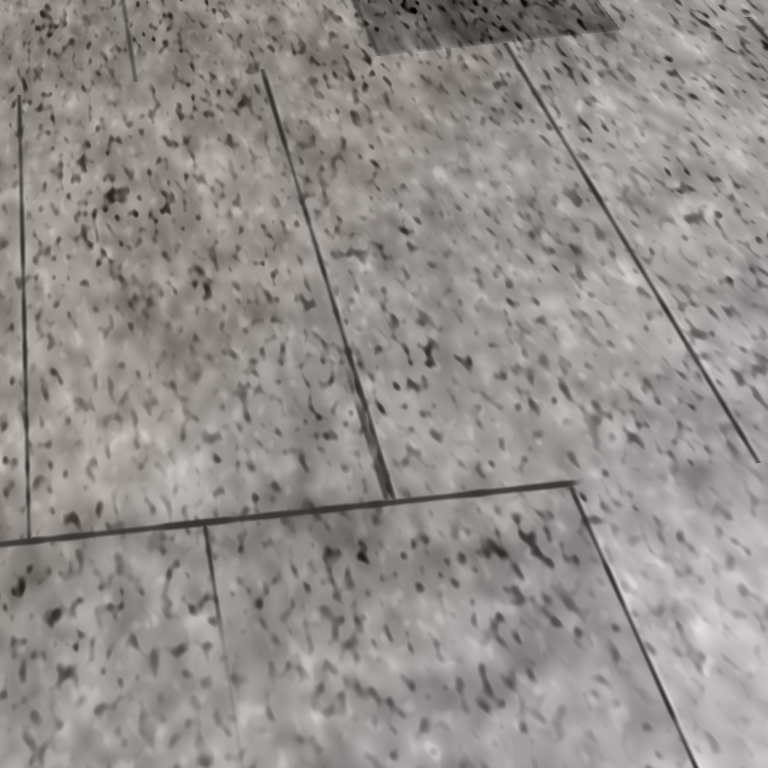
Give the GLSL for this texture, as a Shadertoy shader.

```glsl
float hash(vec2 p) {
    vec3 q = fract(p.xyx * vec3(0.1031, 0.1030, 0.0973));
    q += dot(q, q.yzx + 33.33);
    return fract((q.x + q.y) * q.z);
}

float noise(vec2 p) {
    vec2 i = floor(p), f = fract(p);
    f = f * f * (3.0 - 2.0 * f);
    return mix(mix(hash(i), hash(i + vec2(1, 0)), f.x),
               mix(hash(i + vec2(0, 1)), hash(i + vec2(1, 1)), f.x), f.y);
}

// Two turned noise layers, which hide the lattice and round the blobs
float speckle(vec2 p) {
    vec2 turned = mat2(0.8, 0.6, -0.6, 0.8) * p;
    return 0.5 * noise(p) + 0.5 * noise(turned * 1.13 + 17.0);
}

// Soft-edged line of the given half width
float line(float d, float halfWidth) {
    float soft = max(0.0026, 0.8 / iResolution.y);
    return 1.0 - smoothstep(halfWidth - soft, halfWidth + soft, abs(d));
}

// Mottling, mineral grain, dark pits and pale flecks
float stoneTone(vec2 g, float near) {
    float tone = 0.15 * (speckle(g * 3.0) - 0.5) + 0.19 * (speckle(g * 9.0 + 7.0) - 0.5);
    tone += 0.20 * (speckle(g * vec2(24, 19) + 19.0) - 0.5);
    float cluster = 0.35 + 1.1 * noise(g * 7.0 + 63.0);
    float pits = smoothstep(0.52, 0.94, speckle(g * vec2(46, 32) + 83.0));
    float flecks = smoothstep(0.54, 0.95, speckle(g * vec2(40, 29) + 131.0));
    tone -= 0.30 * cluster * pits * mix(1.0, 0.75, near);
    return tone + 0.09 * flecks;
}

void mainImage(out vec4 fragColor, in vec2 fragCoord) {
    vec2 uv = fragCoord / iResolution.xy;
    float x = uv.x, down = 1.0 - uv.y;

    // Perspective: t counts courses downward, k counts slabs across
    float t = (down - 0.126 + 0.107 * x) / 0.583;
    float slabWidth = 0.316 + 0.159 * t;
    float k = (x - 0.025 - 0.013 * t) / slabWidth;
    float row = floor(t);
    float across = k - 0.48 * mod(row, 2.0);
    float slab = floor(across);
    float joint = round(across);
    float near = smoothstep(0.9, 1.6, t);

    // Stone colour, cooler and paler to the lower right
    vec3 color = mix(vec3(0.56, 0.537, 0.51), vec3(0.66, 0.648, 0.655),
                     smoothstep(0.05, 1.15, 0.65 * x + 0.55 * down));
    float farCourse = 1.0 - smoothstep(-0.012, 0.008, t);
    float nearCourse = smoothstep(0.99, 1.07, t);
    if (row < 0.0) color *= mix(1.0, slab == 1.0 ? 0.66 : 0.97, farCourse);
    if (row > 0.0) color *= mix(1.0, slab > 0.0 ? 1.08 : 0.95, nearCourse);
    vec2 ground = vec2(k, 3.67 * log(slabWidth)) + 40.0;
    color += stoneTone(ground, near);

    // Grime gathering beside the course joints
    float courseDist = (t - 1.0) * 0.58;
    color -= 0.10 * exp(-abs(courseDist) * 22.0) * noise(ground * 9.0);

    // Joints between slabs, with ragged wear low on one of them
    float slope = (0.013 + 0.159 * k) / 0.583;
    float dist = (across - joint) * slabWidth / sqrt(1.0 + slope * slope);
    float ragged = noise(vec2(joint * 9.0 + 3.0, t * 30.0)) - 0.5;
    float worn = row == 0.0 && joint == 1.0 ? smoothstep(0.6, 0.8, t) : 0.0;
    float strength = row < 0.0 ? 0.65 : 0.95;
    if (row > 0.0 && joint == 0.0) strength *= 1.0 - 0.85 * smoothstep(1.1, 1.3, t);
    if (row < 0.0 && joint == 2.0) strength = 0.1;
    strength *= 0.9 + 0.4 * ragged;
    float jointWidth = 0.0024 + 0.001 * ragged + 0.0015 * worn * (0.7 + ragged);
    float gap = strength * line(dist + 0.003 * ragged * worn, jointWidth);
    float stain = worn * smoothstep(0.3, 0.75, speckle(vec2(x * 70.0, t * 28.0)));
    gap = max(gap, 0.75 * stain * line(dist + 0.004, 0.007));

    // Pale arris to the right of each slab joint
    float chipped = 0.4 + 0.8 * noise(vec2(joint * 5.0, t * 18.0));
    color += 0.09 * strength * chipped * smoothstep(0.1, 0.7, x) * line(dist - 0.006, 0.0015);

    // Course joint that stops partway across
    float stop = 1.0 - smoothstep(0.742, 0.760, x);
    float rough = noise(vec2(x * 45.0, 5.0)) - 0.5;
    gap = max(gap, (0.9 + 0.15 * rough) * stop * line(courseDist, 0.0040 + 0.0015 * rough));
    color = mix(color, vec3(0.205, 0.20, 0.19), min(gap, 1.0));

    fragColor = vec4(clamp(color, 0.0, 1.0), 1.0);
}
```
